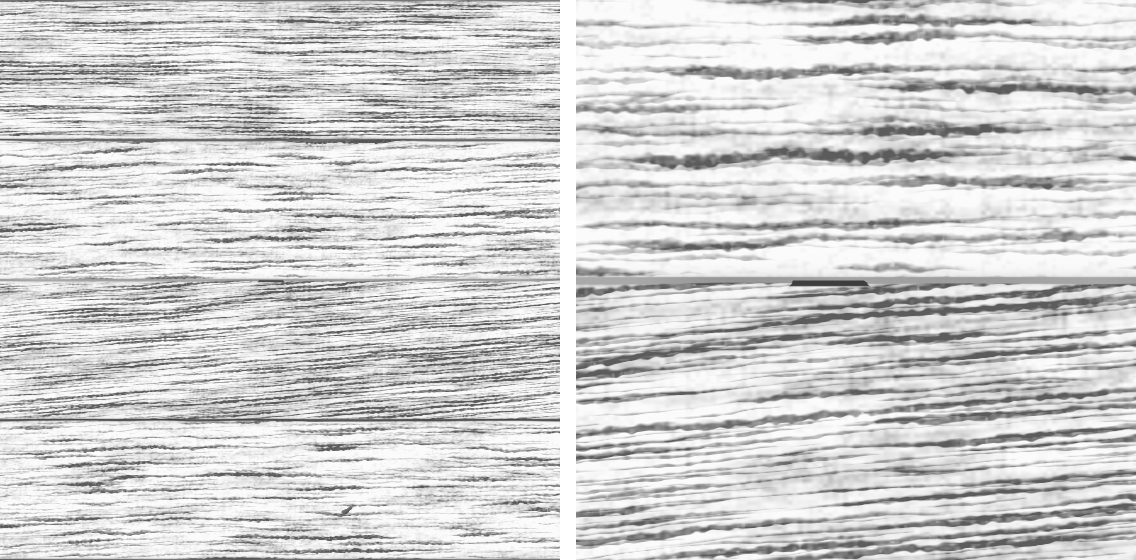
Left, the full canvas; right, a detail of the centre.
This texture map is drawn by a Shadertoy shader. Its source:

```glsl
// Four horizontal whitewashed planks with weathered grey grain.
// Each plank is filled with rows of thin, tapering streaks over hairlines,
// hatching and speckle; fine and coarse grain alternate between dark seams.

const float PLANKS = 4.0;
const float PAINT = 1.01;            // paint before grain is taken off
const float BRIGHTEST = 0.985;
const float DARKEST = 0.36;          // deepest grain
const float FINE_ROWS = 128.0;       // streak rows per canvas height
const float COARSE_ROWS = 74.0;
const float FINE_LENGTH = 10.0;      // streak changes per canvas width
const float COARSE_LENGTH = 10.0;
const float STREAK_INK = 0.56;
const float HAIRLINE_INK = 0.30;
const float HATCH_INK = 0.22;
const float SPECKLE_INK = 0.16;
const float SEAM_HALF = 0.0019;
const vec4 SLOPES = vec4(0.005, 0.022, 0.075, 0.018);     // top to bottom
const vec4 SEAM_TONES = vec4(0.42, 0.27, 0.60, 0.36);     // bottom to top
const vec2 NICK_CENTER = vec2(0.62, 0.088);

float hash(vec2 p) {
    return fract(sin(dot(p, vec2(127.1, 311.7))) * 43758.55);
}

float noise(vec2 p) {
    vec2 cell = floor(p);
    vec2 f = fract(p);
    f = f * f * (3.0 - 2.0 * f);
    float low = mix(hash(cell), hash(cell + vec2(1.0, 0.0)), f.x);
    float high = mix(hash(cell + vec2(0.0, 1.0)), hash(cell + 1.0), f.x);
    return mix(low, high, f.y);
}

// Rows of streaks: crisp below, feathered above, tapering along x.
float streaks(vec2 p, float rows, float stretch, float cut, float widest, float seed) {
    float v = p.y * rows;
    float pixel = rows / iResolution.y;
    float ragged = 0.4 + 1.2 * noise(p * vec2(210.0, 420.0) + seed);
    float ink = 0.0;
    for (int k = -1; k <= 1; k++) {
        float row = floor(v) + float(k);
        float id = row + seed;
        float x = p.x * stretch + 40.0 * hash(vec2(id, 3.0));
        float level = 0.8 * noise(vec2(x, id)) + 0.2 * noise(vec2(x * 4.0, id + 31.0));
        float strength = smoothstep(cut, 0.9, level);
        float wobble = 0.45 * (noise(vec2(x * 1.4, id + 57.0)) - 0.5)
                     + 0.16 * (noise(vec2(x * 7.0, id + 91.0)) - 0.5);
        float center = row + 0.5 + 0.6 * (hash(vec2(id, 7.0)) - 0.5) + wobble;
        float halfWidth = widest * strength * ragged;
        float feather = max(v > center ? 0.17 : 0.08, 0.55 * pixel);
        float line = 1.0 - smoothstep(-feather, feather, abs(v - center) - halfWidth);
        ink = max(ink, line * smoothstep(0.0, 0.2, strength) * (0.6 + 0.4 * strength));
    }
    return ink;
}

// Paint brightness of one plank, counted from the top.
float plankShade(vec2 uv, int plank) {
    float coarse = float(plank % 2);
    float seed = 211.0 * float(plank + 1);
    vec2 p = uv;
    p.y -= SLOPES[plank] * uv.x;
    p.y += 0.010 * (noise(uv * vec2(3.0, 4.0) + seed) - 0.5);
    p.y += 0.003 * (noise(uv * vec2(12.0, 20.0) + seed) - 0.5);

    float patches = smoothstep(0.35, 0.85, 0.4 * noise(p * vec2(5.0, 30.0) + seed)
                  + 0.6 * noise(p * vec2(13.0, 95.0) + seed));
    float rows = mix(FINE_ROWS, COARSE_ROWS, coarse);
    float stretch = mix(FINE_LENGTH, COARSE_LENGTH, coarse);
    float main = streaks(p, rows, stretch, mix(0.16, 0.30, coarse),
                         mix(0.25, 0.22, coarse), seed);
    float hair = streaks(p + 0.37, rows * 1.7, stretch * 1.8, 0.28, 0.22, seed + 500.0);

    float hatch = noise(p * vec2(60.0, 380.0) + seed);
    float grit = noise(uv * vec2(330.0, 400.0) + seed);
    float speckle = grit * noise(uv * vec2(130.0, 210.0));
    float shade = PAINT - 0.01 * (1.0 - coarse);
    shade -= STREAK_INK * main * (0.68 + 0.2 * patches + 0.32 * grit);
    shade -= HAIRLINE_INK * hair * mix(1.0, 0.75, coarse) * (0.65 + 0.7 * grit);
    shade -= HATCH_INK * hatch * patches * mix(1.0, 0.7, coarse);
    shade -= SPECKLE_INK * speckle * (0.6 + patches);
    // Pale flecks where paint clings beside the grain
    shade += 0.15 * main * smoothstep(0.75, 0.95, noise(uv * vec2(270.0, 340.0) + 17.0));
    return shade;
}

void mainImage(out vec4 fragColor, in vec2 fragCoord) {
    vec2 uv = fragCoord / iResolution.xy;
    float pixel = 1.0 / iResolution.y;
    int plank = int(clamp(floor((1.0 - uv.y) * PLANKS), 0.0, PLANKS - 1.0));
    float shade = clamp(plankShade(uv, plank), DARKEST, BRIGHTEST);

    // Seams between planks, with a soft shadow and uneven width
    float seam = floor(uv.y * PLANKS + 0.5);
    float seamTone = SEAM_TONES[int(seam) % 4];
    float uneven = noise(vec2(uv.x * 14.0, seam * 5.0));
    float seamDistance = abs(uv.y - seam / PLANKS + 0.0012 * (uneven - 0.5));
    float seamHalf = SEAM_HALF * (0.65 + 0.6 * uneven);
    shade *= 1.0 - 0.18 * exp(-seamDistance / 0.003);
    float seamMask = 1.0 - smoothstep(-pixel, pixel, seamDistance - seamHalf);
    shade = mix(shade, seamTone + 0.16 * (uneven - 0.5), seamMask);

    // Open gap in the middle seam, with ragged tapered ends
    vec2 gap = abs(uv - vec2(0.484, 0.498)) - vec2(0.025, 0.0017);
    gap.x += 0.006 * noise(uv * vec2(90.0, 500.0));
    shade = mix(shade, 0.24, 1.0 - smoothstep(-pixel, pixel, max(gap.x, gap.y)));

    // Small chipped nick in the lowest plank
    vec2 q = uv - NICK_CENTER;
    q.y -= 0.6 * q.x;
    float nick = length(q / vec2(0.011, 0.0055)) - 1.0
               + 0.9 * (noise(uv * 160.0) - 0.5);
    shade = mix(shade, 0.40 + 18.0 * q.y, 1.0 - smoothstep(-0.2, 0.2, nick));

    fragColor = vec4(vec3(clamp(shade, 0.0, 1.0)), 1.0);
}
```
